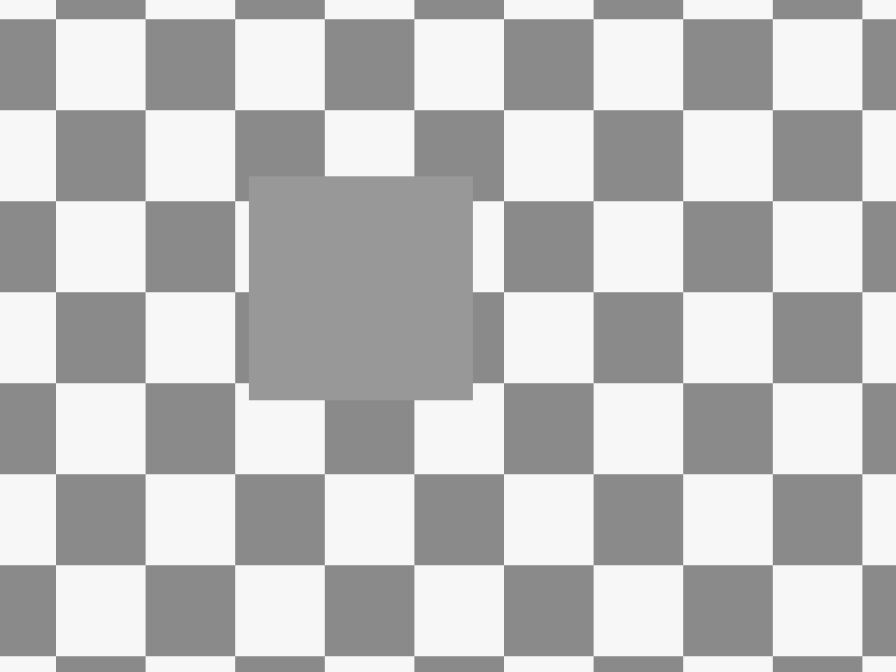
A WebGL 1 fragment shader for this pattern:

```glsl
precision highp float;

uniform vec2 u_resolution;

// Square wave with one-pixel ramps: +1 on even cells, -1 on odd cells
vec2 squareWave(vec2 cell, vec2 cellPixels) {
    vec2 edgeDistance = 0.5 - abs(mod(cell + 0.5, 2.0) - 1.0);
    return clamp(edgeDistance * cellPixels * 2.0, -1.0, 1.0);
}

// Coverage of an axis-aligned box, smoothed over one pixel
float boxMask(vec2 uv, vec2 center, vec2 halfSize) {
    vec2 inside = (halfSize - abs(uv - center)) * u_resolution;
    vec2 cover = clamp(inside + 0.5, 0.0, 1.0);
    return cover.x * cover.y;
}

void main() {
    vec2 uv = gl_FragCoord.xy / u_resolution;

    // Checkerboard
    vec2 cellSize = vec2(0.1, 52.0 / 384.0);
    vec2 cell = (uv - vec2(0.0625, 9.0 / 384.0)) / cellSize;
    vec2 wave = squareWave(cell, cellSize * u_resolution);
    vec3 darkGray = vec3(0.54);
    vec3 paleGray = vec3(0.97);
    vec3 color = mix(darkGray, paleGray, 0.5 + 0.5 * wave.x * wave.y);

    // Flat gray panel
    vec3 panelGray = vec3(0.598);
    float panel = boxMask(uv, vec2(0.4028, 0.5710), vec2(0.125, 1.0 / 6.0));
    color = mix(color, panelGray, panel);

    gl_FragColor = vec4(color, 1.0);
}
```
